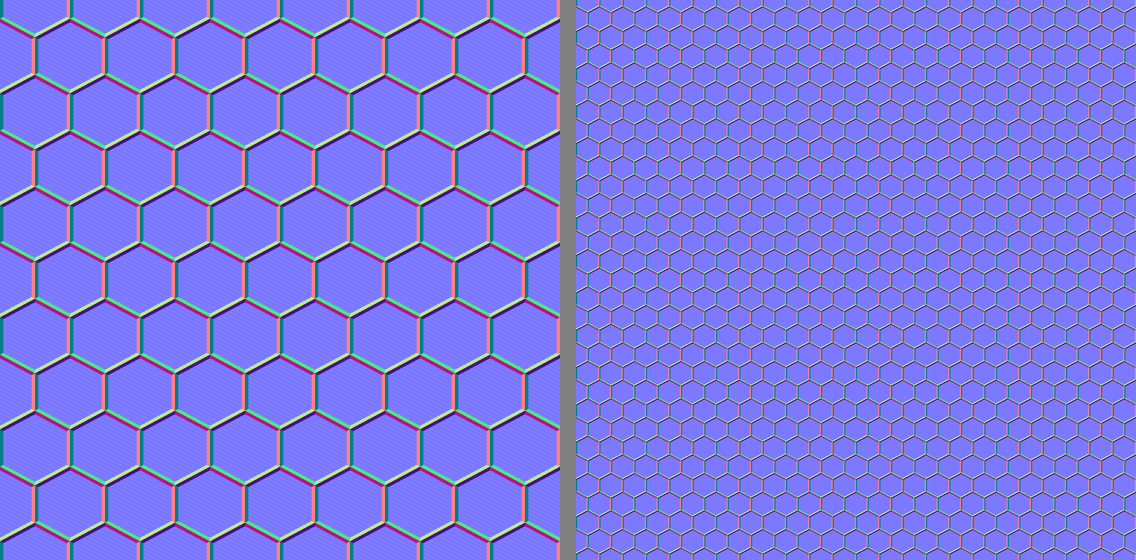
Left: one tile. Right: repeated 3 by 3.
Give the GLSL for this texture map, as a Shadertoy shader.

```glsl
// Tangent-space normal map of bevelled hexagonal tiles with fine diagonal grooves.

const vec2  TILES       = vec2(8.0, 10.0);    // hexagons across, rows down (rows must be even)
const float BEVEL       = 0.096;              // bevel width as a share of the tile's half width
const float BEVEL_Z     = 0.04;               // upward part of the steep bevel normal
const vec2  GROOVES     = vec2(70.0, 140.0);  // whole groove cycles along x and y
const vec2  GROOVE_TILT = vec2(0.05, 0.10);   // strongest lean of the grooved face
const int   SAMPLES     = 3;                  // antialiasing samples per axis

const float ROW_HEIGHT = 0.8660254;           // row spacing of a regular hexagon of width 1
const float TAU        = 6.2831853;

// Offset from the nearest hexagon centre, in units where the hexagon is regular.
vec2 hexOffset(vec2 uv) {
    vec2 grid = uv * TILES;
    vec2 evenRow = vec2(fract(grid.x) - 0.5, mod(grid.y + 1.0, 2.0) - 1.0);
    vec2 oddRow  = vec2(fract(grid.x + 0.5) - 0.5, mod(grid.y, 2.0) - 1.0);
    evenRow.y *= ROW_HEIGHT;
    oddRow.y  *= ROW_HEIGHT;
    return dot(evenRow, evenRow) < dot(oddRow, oddRow) ? evenRow : oddRow;
}

// Outward direction of the closest side (xy) and distance, 0 at centre to 1 at the side (z).
vec3 nearestSide(vec2 offset) {
    vec3 side = vec3(0.0);
    for (int i = 0; i < 3; i++) {
        float angle = float(i) * TAU / 6.0;
        vec2 axis = vec2(cos(angle), sin(angle));
        float along = 2.0 * dot(offset, axis);
        if (abs(along) > side.z) side = vec3(axis * sign(along), abs(along));
    }
    return side;
}

// Face normal: a slight lean that varies across the grooves.
vec3 faceNormal(vec2 uv) {
    float groove = 0.5 + 0.5 * sin(TAU * dot(uv, GROOVES));
    return normalize(vec3(-GROOVE_TILT * groove, 1.0));
}

// Bevel normal: undo the stretch of the grid, with green pointing down.
vec3 bevelNormal(vec2 direction) {
    vec2 outward = normalize(direction * TILES * vec2(1.0, ROW_HEIGHT));
    return normalize(vec3(outward.x, -outward.y, BEVEL_Z));
}

vec3 normalColour(vec2 uv) {
    vec3 side = nearestSide(hexOffset(uv));
    vec3 normal = side.z > 1.0 - BEVEL ? bevelNormal(side.xy) : faceNormal(uv);
    return 0.5 + 0.5 * normal;
}

void mainImage(out vec4 fragColor, in vec2 fragCoord) {
    // Average a small grid of samples inside the pixel.
    vec3 colour = vec3(0.0);
    for (int y = 0; y < SAMPLES; y++) {
        for (int x = 0; x < SAMPLES; x++) {
            vec2 jitter = (vec2(x, y) + 0.5) / float(SAMPLES) - 0.5;
            colour += normalColour((fragCoord + jitter) / iResolution.xy);
        }
    }
    fragColor = vec4(colour / float(SAMPLES * SAMPLES), 1.0);
}
```
